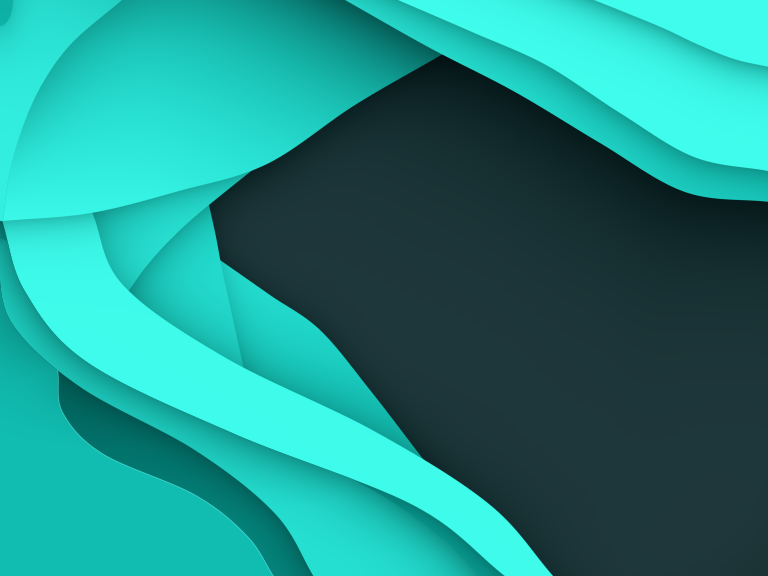
Write a Shadertoy shader that draws this background.

```glsl
const vec2 CANVAS = vec2(7.68, 5.76);

// Signed gap to a smooth curve through six evenly spaced knots on lo..hi.
// Positive where "across" lies before the curve; ends continue straight.
float cut(float along, float across, float lo, float hi, float k[6]) {
    float rate = 5.0 / (hi - lo);
    float t = (along - lo) * rate;
    float inner = clamp(t, 0.0, 5.0);
    int i = min(int(inner), 4);
    float f = inner - float(i);
    float b = k[i], c = k[i + 1];
    float a = i > 0 ? k[max(i - 1, 0)] : 2.0 * b - c;
    float d = i < 4 ? k[min(i + 2, 5)] : 2.0 * c - b;
    float c1 = 0.5 * (c - a);
    float c2 = a - 2.5 * b + 2.0 * c - 0.5 * d;
    float c3 = 1.5 * (b - c) + 0.5 * (d - a);
    float slope = c1 + f * (2.0 * c2 + 3.0 * c3 * f);
    float value = b + f * (c1 + f * (c2 + f * c3)) + slope * (t - inner);
    return (value - across) * inversesqrt(1.0 + slope * slope * rate * rate);
}

vec3 teal(float light) {
    return vec3(0.26 * pow(light, 4.5), light, 0.935 * light);
}

// Darkens a colour with distance falloff, red fading fastest
vec3 shade(vec3 color, float dist, float width, float strength) {
    float k = 1.0 - strength * exp(-max(dist, 0.0) / width);
    return color * vec3(k * k, k, k);
}

vec3 paint(vec3 under, vec3 color, float depth, float soft) {
    return mix(under, color, smoothstep(-soft, soft, depth));
}

// Sheet lying on top: shadow falls outside its edge
vec3 raised(vec3 under, vec3 color, float depth, float soft, float width, float strength) {
    return paint(shade(under, -depth, width, strength), color, depth, soft);
}

// Sheet lying below: shadow falls inside its edge
vec3 sunken(vec3 over, vec3 color, float depth, float soft, float width, float strength) {
    return paint(over, shade(color, depth, width, strength), depth, soft);
}

void mainImage(out vec4 fragColor, in vec2 fragCoord) {
    vec2 uv = fragCoord / iResolution.xy;
    vec2 p = vec2(uv.x, 1.0 - uv.y) * CANVAS;   // y runs downward
    float soft = 0.7 * CANVAS.y / iResolution.y;

    // Dark backdrop
    float vignette = smoothstep(2.5, 5.0, length((p - vec2(4.9, 3.7)) * vec2(0.9, 1.1)));
    vec3 col = mix(vec3(0.122, 0.218, 0.23), vec3(0.07, 0.14, 0.155), vignette);

    // Folded leaves in the middle
    float outerLeaf = -cut(p.x, p.y, 2.2, 4.7, float[6](2.6, 2.95, 3.3, 3.9, 4.55, 5.2));
    col = raised(col, teal(0.89 - 0.06 * (p.y - 2.6)), outerLeaf, soft, 0.12, 0.2);
    float midLeaf = cut(p.y, p.x, 2.05, 3.65, float[6](2.09, 2.16, 2.22, 2.29, 2.36, 2.43));
    col = raised(col, teal(0.87), midLeaf, soft, 0.12, 0.12);
    float innerLeaf = cut(p.y, p.x, 1.72, 2.92, float[6](2.5, 2.2, 1.91, 1.66, 1.45, 1.28));
    col = raised(col, teal(0.9), innerLeaf, soft, 0.18, 0.22);

    // Bright sweeping ribbon
    float ribbonTop = cut(p.y, p.x, 2.12, 5.77, float[6](0.92, 1.23, 2.26, 3.74, 4.89, 5.54));
    col = raised(col, teal(0.985), ribbonTop, soft, 0.25, 0.2);

    // Sheets stepping down below the ribbon
    float ribbonBase = cut(p.y, p.x, 2.2, 5.77, float[6](0.02, 0.25, 0.88, 2.35, 4.14, 5.06));
    col = sunken(col, teal(0.64), ribbonBase, soft, 0.15, 0.25);
    float strip = cut(p.y, p.x, 4.27, 5.77, float[6](2.22, 3.03, 3.67, 4.14, 4.52, 4.8));
    float lower = min(ribbonBase, strip + smoothstep(4.5, 4.2, p.y));
    col = sunken(col, teal(0.88), lower, soft, 0.25, 0.34);
    float lowerBase = cut(p.y, p.x, 2.6, 5.77, float[6](-0.03, 0.12, 0.8, 1.95, 2.75, 3.14));
    col = sunken(col, teal(0.41 + 0.05 * p.x), lowerBase, soft, 0.22, 0.3);

    // Floor sheet with a pale rim at the pocket
    float pocket = cut(p.y, p.x, 3.72, 5.77, float[6](0.58, 0.63, 1.03, 1.95, 2.47, 2.74));
    float corner = min(lowerBase, pocket);
    col = sunken(col, teal(0.74), corner, soft, 0.4, 0.2 * smoothstep(4.6, 3.2, p.y));
    col += 0.16 * smoothstep(1.5 * soft, 0.0, abs(pocket)) * step(0.0, lowerBase);

    // Large upper leaf and the band curling round it
    float leafBase = cut(p.x, p.y, 0.03, 4.43, float[6](2.21, 2.13, 1.91, 1.64, 1.05, 0.54));
    float leafSide = -cut(p.y, p.x, 0.0, 2.2, float[6](1.22, 0.71, 0.4, 0.21, 0.09, 0.03));
    float leafLight = 0.84 + 0.06 * p.y - 0.02 * max(p.x - 1.5, 0.0);
    vec3 leaf = shade(teal(clamp(leafLight, 0.0, 1.0)), leafSide, 0.35,
                      0.2 * smoothstep(2.2, 0.6, p.y));
    col = raised(col, leaf, min(leafBase, leafSide), soft, 0.16, 0.24);
    float band = min(-leafSide, 2.21 - p.y);
    col = paint(col, teal(0.94 - 0.03 * max(1.0 - p.y, 0.0)), band, soft);
    col = raised(col, teal(0.72), 0.13 - length(p * vec2(1.0, 0.5)), soft, 0.1, 0.12);

    // Three overlapping waves at the upper right
    float lowWave = cut(p.x, p.y, 3.45, 7.7, float[6](0.0, 0.48, 0.92, 1.43, 1.92, 2.02));
    col = shade(col, -lowWave, 0.75, 0.32);
    col = raised(col, teal(0.92 - 0.025 * (p.x - 3.5)), lowWave, soft, 0.5, 0.3);
    float midWave = cut(p.x, p.y, 3.98, 7.68, float[6](0.0, 0.32, 0.65, 1.13, 1.57, 1.71));
    col = raised(col, teal(0.99), midWave, soft, 0.2, 0.28);
    float topWave = cut(p.x, p.y, 5.94, 7.69, float[6](0.0, 0.14, 0.285, 0.45, 0.59, 0.67));
    col = raised(col, teal(0.99), topWave, soft, 0.16, 0.32);

    fragColor = vec4(clamp(col, 0.0, 1.0), 1.0);
}
```
